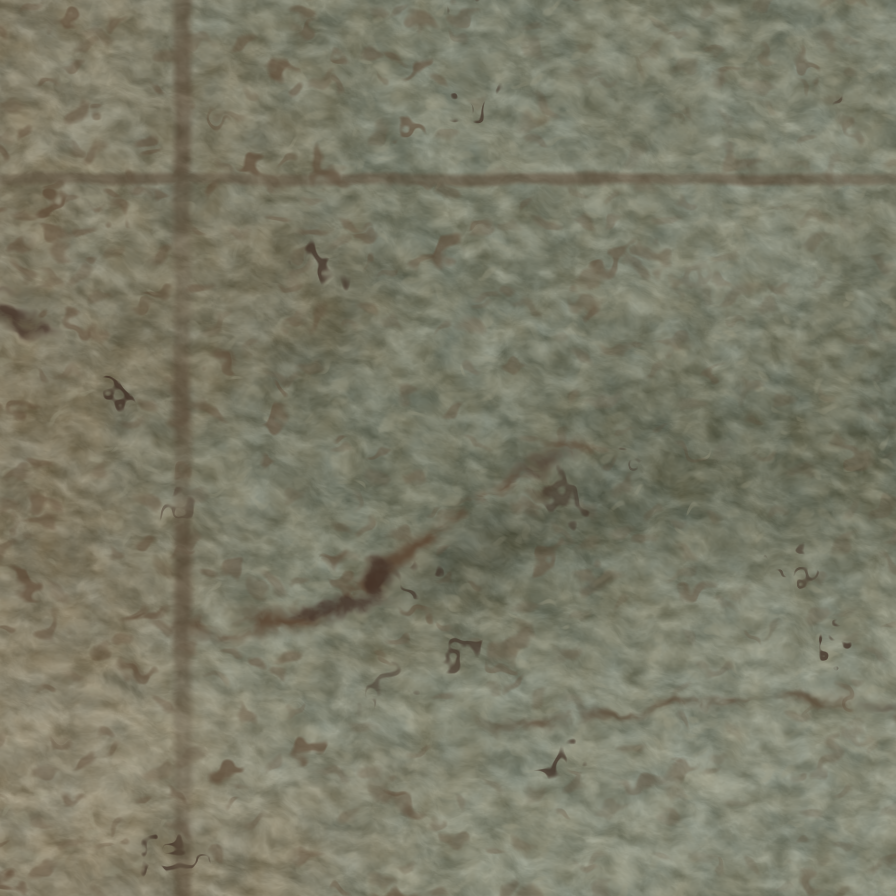
This texture is drawn by a Shadertoy shader. Its source:

```glsl
// Weathered travertine slabs: one wide slab joint crosses the canvas each way.
// Layered value noise makes the mottled stone, hashed ellipses the pits and flecks,
// and noise-bent curves the broken rusty veins.

const vec2  TILE_SIZE    = vec2(1.0);           // slab repeat, in canvas units
const vec2  JOINT_ORIGIN = vec2(0.204, 0.800);  // where the joints cross
const vec2  JOINT_HALF   = vec2(0.0095, 0.0060);
const vec3  STONE_WARM   = vec3(0.505, 0.475, 0.390);
const vec3  STONE_COOL   = vec3(0.475, 0.487, 0.417);
const vec3  JOINT_COLOR  = vec3(0.385, 0.335, 0.265);
const vec3  RUST         = vec3(0.350, 0.265, 0.190);
const vec3  PIT_DARK     = vec3(0.235, 0.165, 0.130);
const vec3  PALE         = vec3(0.610, 0.600, 0.510);
const float GRAIN_GAIN   = 0.27;
const float CLOUD_GAIN   = 0.10;

float hash(vec2 p) {
    vec3 q = fract(p.xyx * vec3(0.1031, 0.1030, 0.0973));
    q += dot(q, q.yzx + 33.33);
    return fract((q.x + q.y) * q.z);
}

float noise(vec2 p) {
    vec2 i = floor(p), f = fract(p);
    f = f * f * (3.0 - 2.0 * f);
    return mix(mix(hash(i), hash(i + vec2(1, 0)), f.x),
               mix(hash(i + vec2(0, 1)), hash(i + vec2(1, 1)), f.x), f.y);
}

float fbm(vec2 p) {
    float sum = 0.0, gain = 0.533;
    for (int i = 0; i < 4; i++) {
        sum += gain * noise(p);
        p = mat2(1.6, 1.2, -1.2, 1.6) * p + 17.3;
        gain *= 0.5;
    }
    return sum;
}

mat2 rotate(float a) {
    return mat2(cos(a), sin(a), -sin(a), cos(a));
}

// Scattered tilted ellipses, one candidate per cell, with ragged soft edges.
float flecks(vec2 uv, float cells, float density, float size, float seed) {
    vec2 p = uv * cells + 0.45 * (vec2(noise(uv * 75.0), noise(uv * 75.0 + 31.0)) - 0.5);
    float mask = 0.0;
    for (int y = -1; y <= 1; y++)
    for (int x = -1; x <= 1; x++) {
        vec2 id = floor(p) + vec2(x, y), key = id + seed;
        vec2 center = id + vec2(hash(key + 11.0), hash(key + 47.0));
        vec2 d = rotate(1.8 * (hash(key + 83.0) - 0.5)) * (p - center);
        float radius = size * mix(0.5, 1.0, hash(key + 5.0));
        float spot = 1.0 - smoothstep(0.45, 1.25, length(d * vec2(0.65, 1.5)) / radius);
        mask = max(mask, spot * step(hash(key), density) * mix(0.45, 1.0, hash(key + 61.0)));
    }
    return mask;
}

// Soft blob with given center, half extents and tilt.
float blob(vec2 uv, vec2 center, vec2 extent, float tilt) {
    vec2 d = rotate(-tilt) * (uv - center) / extent;
    return exp(-dot(d, d));
}

// Broken line along height y, fading out beyond the span.
float vein(vec2 uv, float y, vec2 span, float width) {
    float ends = smoothstep(span.x - 0.02, span.x + 0.03, uv.x)
               * (1.0 - smoothstep(span.y - 0.05, span.y + 0.03, uv.x));
    float d = (uv.y - y) / width;
    return ends * exp(-d * d) * smoothstep(0.25, 0.65, fbm(uv * vec2(28.0, 45.0)));
}

void mainImage(out vec4 fragColor, in vec2 fragCoord) {
    vec2 uv = fragCoord / iResolution.xy;
    vec2 warp = vec2(fbm(uv * 24.0), fbm(uv * 24.0 + 53.0)) - 0.5;
    vec2 bent = uv + 0.035 * warp;

    // Stone body: warm to cool drift, broad light and shade, fine grain
    float cloud = fbm(uv * vec2(3.5, 6.0) + 8.0) - 0.5;
    vec3 color = mix(STONE_WARM, STONE_COOL, smoothstep(-0.05, 0.55, uv.x + 0.5 * cloud));
    float light = 0.055 * (1.0 - smoothstep(0.08, 0.42, uv.y))
                + 0.025 * blob(uv, vec2(0.0, 0.30), vec2(0.18, 0.25), 0.0)
                - 0.060 * blob(uv, vec2(0.76, 0.45), vec2(0.36, 0.10), 0.20)
                - 0.025 * blob(uv, vec2(0.25, 0.55), vec2(0.30, 0.14), 0.0);
    vec2 grainUv = rotate(0.25) * (uv + 0.02 * warp);
    float grain = fbm(grainUv * vec2(48.0, 80.0)) - 0.5;
    color += light + CLOUD_GAIN * cloud + GRAIN_GAIN * grain;
    color += vec3(0.035, 0.0, -0.035) * (fbm(uv * 38.0 + 91.0) - 0.5);

    // Pale flakes, faint brown flecks and sparse dark pits
    float leftBias = mix(1.0, 0.55, smoothstep(0.2, 0.9, uv.x));
    color = mix(color, PALE, 0.35 * flecks(uv, 36.0, 0.40, 0.33, 7.0));
    color = mix(color, RUST, 0.42 * leftBias * flecks(uv, 30.0, 0.45, 0.36, 120.0));
    color = mix(color, RUST, 0.65 * leftBias * flecks(uv, 16.0, 0.22, 0.28, 260.0));
    color = mix(color, PIT_DARK, 0.75 * flecks(uv, 9.0, 0.17, 0.13, 410.0));

    // Veins: a rising rusty crack and a thin lower one, with shadow and pale lip
    float riseY = 0.305 + 0.190 * smoothstep(0.30, 0.66, uv.x);
    float lowY = 0.185 + 0.038 * smoothstep(0.52, 0.92, uv.x);
    float crack = vein(bent, riseY, vec2(0.21, 0.67), 0.011);
    float thin = vein(bent, lowY, vec2(0.55, 1.10), 0.006);
    color = mix(color, PALE, 0.35 * vein(bent, riseY - 0.022, vec2(0.30, 0.55), 0.008));
    color *= 1.0 - 0.10 * blob(bent, vec2(0.56, 0.40), vec2(0.15, 0.03), 0.45);
    color = mix(color, RUST, 0.85 * crack);
    color = mix(color, RUST * 0.95, 0.60 * thin);

    // Dark stains where the cracks open up
    float stain = blob(bent, vec2(0.365, 0.322), vec2(0.060, 0.012), 0.08)
                + blob(bent, vec2(0.420, 0.355), vec2(0.024, 0.020), 0.70)
                + 0.7 * blob(bent, vec2(0.600, 0.480), vec2(0.050, 0.011), 0.30)
                + 1.1 * blob(bent, vec2(0.020, 0.643), vec2(0.045, 0.014), -0.35)
                + 0.6 * blob(bent, vec2(0.025, 0.678), vec2(0.030, 0.008), 0.15)
                + 0.6 * blob(bent, vec2(0.980, 0.220), vec2(0.040, 0.008), 0.0);
    color = mix(color, PIT_DARK, 0.72 * smoothstep(0.25, 1.1, stain * (1.0 + 1.6 * grain)));

    // Worn, slightly wavering joints
    vec2 cell = (uv + 0.007 * warp - JOINT_ORIGIN) / TILE_SIZE;
    vec2 dist = abs(fract(cell + 0.5) - 0.5) * TILE_SIZE;
    vec2 joint = 1.0 - smoothstep(JOINT_HALF * 0.4, JOINT_HALF * 1.6, dist);
    float wear = mix(0.45, 0.80, smoothstep(0.3, 0.7, fbm(uv * 13.0 + 3.0)));
    color = mix(color, JOINT_COLOR + 0.12 * grain, wear * max(joint.x, joint.y * 0.9));

    fragColor = vec4(clamp(color, 0.0, 1.0), 1.0);
}
```
